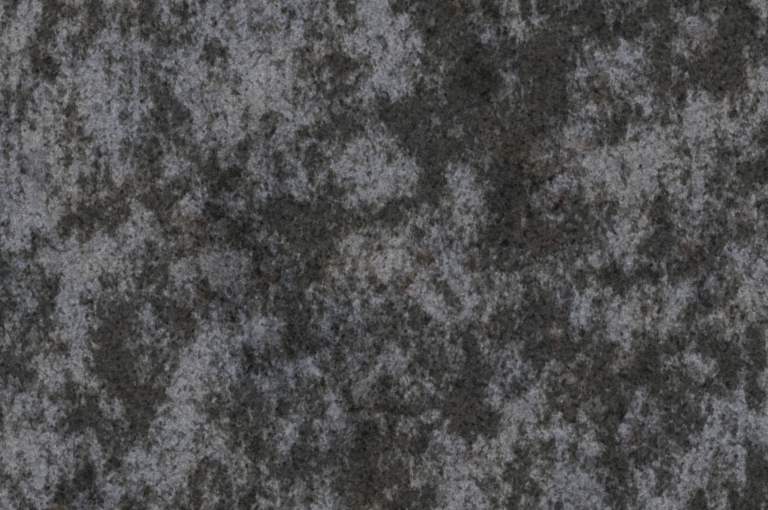
A WebGL 2 fragment shader for this texture:

```glsl
#version 300 es
precision highp float;

uniform vec2 u_resolution;
out vec4 fragColor;

// Tones of the three wall layers
const vec3 DARK_STONE = vec3(0.240, 0.239, 0.232);
const vec3 MID_PLASTER = vec3(0.326, 0.325, 0.323);
const vec3 PALE_PAINT = vec3(0.418, 0.421, 0.438);
const vec3 RUST = vec3(0.28, 0.225, 0.19);
const vec3 DRIP_TONE = vec3(0.47, 0.475, 0.46);

// Sizes, in cells per canvas height
const float BROAD_SCALE = 3.6;
const vec2 FLAKE_SCALE = vec2(14.0, 10.5);
const vec2 STREAK_SCALE = vec2(75.0, 6.0);
const float PIT_SCALE = 120.0;
const float GRAIN_SCALE = 165.0;

// Layer heights and strengths
const float PLASTER_LEVEL = -0.055;
const float PAINT_LEVEL = 0.08;
const float EDGE = 0.055;
const float BROAD_AMOUNT = 0.62;
const float FLAKE_AMOUNT = 1.4;
const float STREAK_AMOUNT = 0.22;
const float GRAIN_AMOUNT = 0.22;
const float PIT_DEPTH = 0.28;
const float STAIN_DEPTH = 0.24;
const int DRIP_COUNT = 22;

float hash(ivec2 cell) {
    uvec2 q = uvec2(cell) * uvec2(1597u, 3813u);
    uint h = (q.x ^ (q.y << 7)) * 747796405u + q.y * 289133u + 12345u;
    h = ((h >> ((h >> 28) + 4u)) ^ h) * 277803737u;
    h = (h >> 22) ^ h;
    return float(h >> 8) / 16777216.0;
}

float noise(vec2 p) {
    ivec2 i = ivec2(floor(p));
    vec2 f = fract(p);
    f = f * f * (3.0 - 2.0 * f);
    float low = mix(hash(i), hash(i + ivec2(1, 0)), f.x);
    float high = mix(hash(i + ivec2(0, 1)), hash(i + ivec2(1, 1)), f.x);
    return mix(low, high, f.y);
}

// Layered noise, rotated at each octave, centred on zero
float fbm(vec2 p, int octaves, float gain) {
    const mat2 TURN = mat2(1.62, 1.22, -1.22, 1.62);
    float sum = 0.0, weight = 1.0, total = 0.0;
    for (int i = 0; i < octaves; i++) {
        sum += weight * (noise(p) - 0.5);
        total += weight;
        weight *= gain;
        p = TURN * p + 19.7;
    }
    return sum / total;
}

// Thin, wavering vertical runs that fade at both ends
float drips(vec2 p, float aspect) {
    float mask = 0.0;
    for (int i = 0; i < DRIP_COUNT; i++) {
        float x = hash(ivec2(i, 101)) * aspect;
        float y = hash(ivec2(i, 211));
        float halfLength = mix(0.04, 0.13, hash(ivec2(i, 307)));
        float lean = (hash(ivec2(i, 401)) - 0.5) * 0.3;
        float wave = (noise(vec2(float(i) * 7.3, p.y * 22.0)) - 0.5) * 0.018;
        float across = abs(p.x - x - wave - lean * (p.y - y));
        float along = abs(p.y - y) / halfLength;
        float line = 1.0 - smoothstep(0.0012, 0.0045, across);
        mask = max(mask, line * (1.0 - smoothstep(0.5, 1.0, along)));
    }
    return mask;
}

void main() {
    vec2 p = gl_FragCoord.xy / u_resolution.y;
    float aspect = u_resolution.x / u_resolution.y;

    // Wear height: broad patches, ragged flakes and vertical streaks
    float broad = fbm(p * vec2(1.1, 0.9) * BROAD_SCALE + 4.1, 4, 0.6);
    float flake = fbm(p * FLAKE_SCALE + 31.0, 5, 0.9);
    float streak = noise(p * STREAK_SCALE) - 0.5;
    float streakZone = smoothstep(-0.08, 0.12, fbm(p * 2.6 + 57.0, 3, 0.5));
    float wear = BROAD_AMOUNT * broad + FLAKE_AMOUNT * flake;
    wear += STREAK_AMOUNT * streak * streakZone;

    // Stone, plaster and paint
    float plaster = smoothstep(-EDGE, EDGE, wear - PLASTER_LEVEL);
    float paint = smoothstep(-EDGE, EDGE, wear - PAINT_LEVEL);
    vec3 color = mix(DARK_STONE, MID_PLASTER, plaster);
    color = mix(color, PALE_PAINT, paint);
    color *= 1.0 + 0.4 * wear;

    // Pale runs, broken up by the flakes
    float run = drips(p, aspect) * smoothstep(-0.12, 0.04, flake);
    color = mix(color, DRIP_TONE, 0.65 * run);

    // Soft dark stains and small rust spots
    float stain = smoothstep(0.06, 0.24, fbm(p * vec2(6.5, 4.5) + 83.0, 5, 0.7));
    color *= 1.0 - STAIN_DEPTH * stain;
    float rust = smoothstep(0.12, 0.26, fbm(p * 11.0 + 143.0, 5, 0.75));
    color = mix(color, RUST, 0.4 * rust);

    // Cool and warm drift
    float drift = fbm(p * 8.0 + 211.0, 5, 0.8);
    color *= 1.0 + drift * vec3(-0.10, -0.02, 0.14);

    // Pits and fine grain, on turned lattices
    vec2 turned = mat2(0.8, 0.6, -0.6, 0.8) * p;
    float pit = smoothstep(0.62, 0.95, noise(turned * PIT_SCALE + 7.0));
    color *= 1.0 - PIT_DEPTH * pit;
    float grain = fbm(turned * GRAIN_SCALE, 2, 1.0);
    color += GRAIN_AMOUNT * grain * (0.75 + 0.4 * paint);

    fragColor = vec4(clamp(color, 0.0, 1.0), 1.0);
}
```
